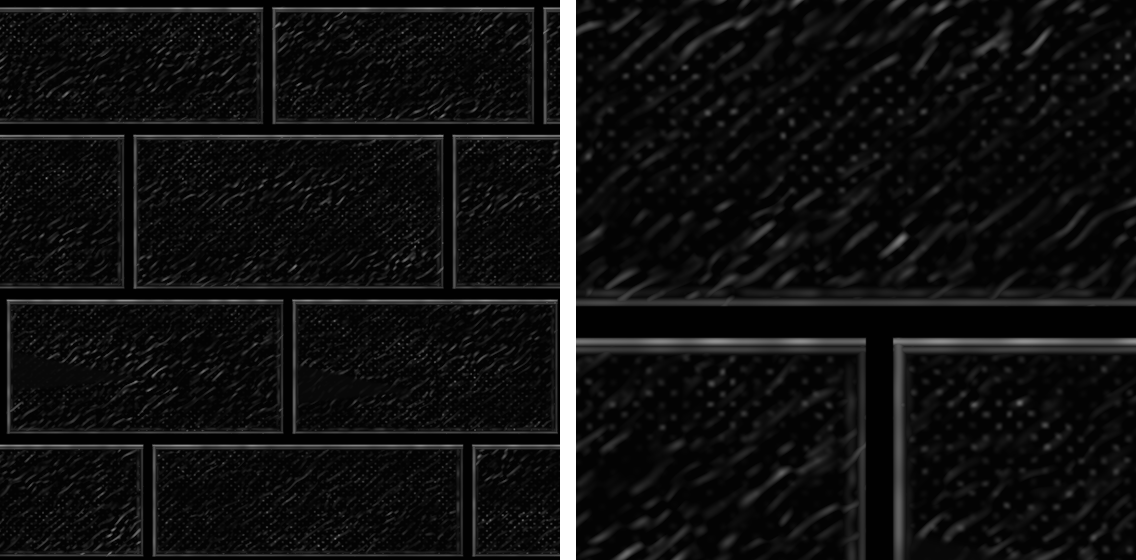
Left, the full canvas; right, a detail of the centre.
This texture is drawn by a WebGL 2 fragment shader. Its source:

```glsl
#version 300 es
precision highp float;

uniform vec2 u_resolution;
out vec4 fragColor;

float hash(vec2 p) {
  return fract(sin(dot(p, vec2(127.1, 311.7))) * 43758.5453);
}

float noise(vec2 p) {
  vec2 i = floor(p), f = fract(p);
  f = f * f * (3.0 - 2.0 * f);
  return mix(mix(hash(i), hash(i + vec2(1, 0)), f.x),
             mix(hash(i + vec2(0, 1)), hash(i + vec2(1, 1)), f.x), f.y);
}

// Soft line of a given half width at a distance from an edge
float line(float d, float at, float width) {
  float k = (d - at) / width;
  return exp(-k * k);
}

// Short, wavering diagonal ripples
float ripples(vec2 p) {
  vec2 bent = p + 0.008 * vec2(noise(p * 45.0), noise(p * 45.0 + 17.0));
  vec2 slant = mat2(0.8, -0.6, 0.6, 0.8) * bent;
  return noise(slant * vec2(85.0, 175.0));
}

// Staggered round pimples of uneven brightness
float pimples(vec2 p) {
  vec2 bent = p + 0.003 * vec2(noise(p * 60.0), noise(p * 60.0 + 31.0));
  vec2 wave = cos(bent * vec2(440.0, 470.0));
  float dot2 = max(wave.x * wave.y, 0.0);
  float lit = noise(p * 85.0 + 11.0);
  return dot2 * dot2 * (0.15 + 1.1 * lit * lit);
}

void main() {
  vec2 p = gl_FragCoord.xy / u_resolution;
  float aa = 1.0 / min(u_resolution.x, u_resolution.y);

  // Four courses of unequal height, measured downward from the top joint
  const float courses[5] = float[5](0.0, 0.2277, 0.5217, 0.7807, 1.0);
  const vec2 joints[4] = vec2[4](vec2(0.478, 0.962), vec2(0.230, 0.800),
                                 vec2(0.004, 0.514), vec2(0.264, 0.835));
  float down = fract(1.0 - p.y - 0.0033);
  int row = 0;
  for (int i = 1; i < 4; i++) row += int(down >= courses[i]);

  // Two bricks in each course, wrapping around the sides
  float across = fract(p.x - joints[row].x);
  float firstWidth = joints[row].y - joints[row].x;
  bool first = across < firstWidth;
  vec2 size = vec2(first ? firstWidth : 1.0 - firstWidth,
                   courses[row + 1] - courses[row]);
  vec2 local = vec2(first ? across : across - firstWidth, down - courses[row]);
  vec2 id = vec2(first ? 1.0 : 2.0, float(row) + 3.0);

  // Distances inward from the left/top and right/bottom edges
  vec2 halfJoint = vec2(0.0081, 0.0094);
  vec2 near = local - halfJoint;
  vec2 far = size - local - halfJoint;
  float edge = min(min(near.x, near.y), min(far.x, far.y));
  float brick = smoothstep(-aa, aa, edge);

  // Grain lit from the upper left, rippled or pimpled in uneven bands
  float rippled = smoothstep(0.4, 0.65, noise(p * vec2(5.0, 15.0) + id * 7.3));
  vec2 toLight = vec2(-0.0024, 0.0030);
  float slope = max(ripples(p) - ripples(p + toLight), 0.0);
  float patches = noise(p * vec2(8.0, 20.0) + id * 3.1);
  float strength = mix(0.45, 1.25, patches) * mix(0.6, 1.4, noise(p * 70.0));
  float grain = 0.46 * slope * mix(0.45, 1.0, rippled);
  grain += 0.26 * pimples(p) * (1.0 - 0.75 * rippled);

  // Smooth tapering scars in the third course
  vec2 along = local / size;
  float taper = 0.15 * (1.0 - along.x / mix(0.45, 0.75, hash(id)));
  float center = mix(0.4, 0.7, hash(id + 5.0)) + 0.12 * along.x;
  float scar = smoothstep(-0.01, 0.02, taper - abs(along.y - center));
  scar *= row == 2 ? 1.0 : 0.0;
  float shade = 0.012 + 0.018 * scar + grain * strength * (1.0 - 0.85 * scar);

  // Bright bevels at left and top, fainter broken ones at right and bottom
  float wear = mix(0.75, 1.2, noise(p * 60.0));
  float broken = noise(p * 110.0);
  float bevel = 0.36 * line(near.x, 0.0032, 0.0036);
  bevel = max(bevel, 0.14 * line(near.x, 0.009, 0.003) * broken);
  bevel = max(bevel, 0.50 * line(near.y, 0.0022, 0.0026));
  bevel = max(bevel, 0.26 * line(near.y, 0.0070, 0.0024));
  bevel = max(bevel, 0.27 * line(far.y, 0.002, 0.0026));
  bevel = max(bevel, 0.20 * line(far.y, 0.008, 0.003) * broken);
  bevel = max(bevel, 0.20 * line(far.x, 0.002, 0.0028));
  bevel = max(bevel, 0.22 * line(far.x, 0.009, 0.0035) * broken);
  shade = max(shade, bevel * wear);

  vec3 mortar = vec3(0.003);
  fragColor = vec4(mix(mortar, vec3(shade), brick), 1.0);
}
```
